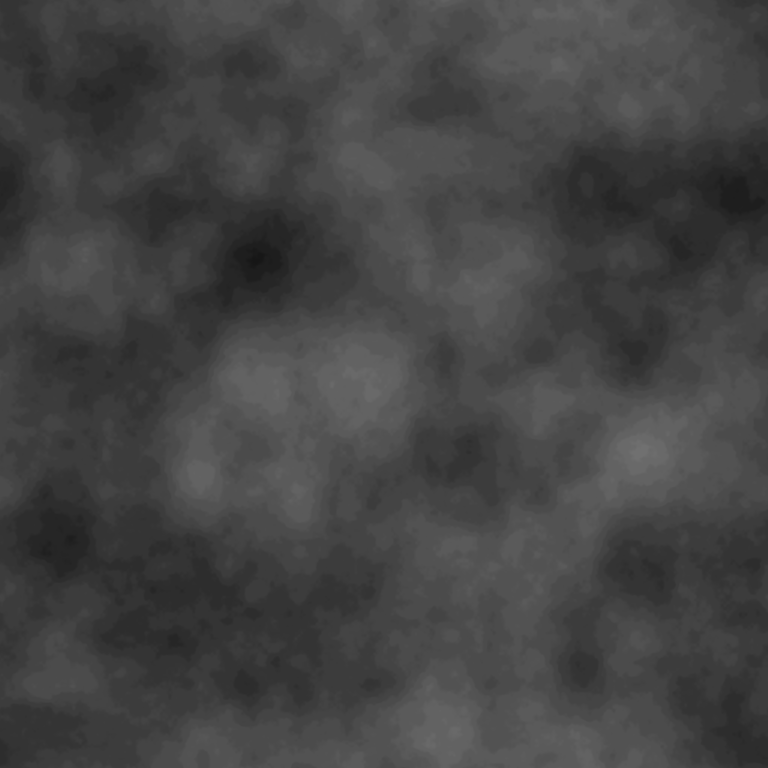
Give the GLSL for this texture, as a Shadertoy shader.

```glsl
// Soft dark grey clouds: seven octaves of value noise whose lattices wrap at
// the canvas edge, so the result tiles. Tones settle into fine grey terraces,
// which the smallest octaves break into ragged specks.

const int   OCTAVES      = 7;
const int   BASE_CELLS   = 4;      // cells across the canvas, even
const float GAIN         = 0.57;
const float MEAN_GREY    = 0.266;
const float CONTRAST     = 0.60;
const float GREY_LEVELS  = 34.0;
const float EDGE_SOFT    = 0.30;   // half width of a terrace edge

// Integer hash to 0..1
float hash(uvec3 p) {
    uint h = p.x * 1597334677u ^ p.y * 3812015801u ^ p.z * 2798796415u;
    h = (h ^ (h >> 16)) * 2146121005u;
    h = (h ^ (h >> 15)) * 2221713035u;
    return float((h ^ (h >> 16)) >> 8) / 16777216.0;
}

// Wrapped lattice value; the two halves balance so the mean stays at 0.5
float latticeValue(ivec2 cell, int period, int seed) {
    cell = (cell % period + period) % period;
    int halfPeriod = period / 2;
    int side = cell.x / halfPeriod;
    ivec2 key = ivec2(cell.x % halfPeriod, (cell.y + side * period / 4) % period);
    float value = hash(uvec3(uvec2(key), uint(seed)));
    return side == 0 ? value : 1.0 - value;
}

// Tiling value noise with cubic blending
float valueNoise(vec2 p, int period, int seed) {
    ivec2 cell = ivec2(floor(p));
    vec2 f = fract(p);
    vec2 blend = f * f * (3.0 - 2.0 * f);
    float bottom = mix(latticeValue(cell, period, seed),
                       latticeValue(cell + ivec2(1, 0), period, seed), blend.x);
    float top = mix(latticeValue(cell + ivec2(0, 1), period, seed),
                    latticeValue(cell + ivec2(1, 1), period, seed), blend.x);
    return mix(bottom, top, blend.y);
}

// Normalised octave sum; each lattice is shifted to hide its grid
float cloudNoise(vec2 uv, int cells, int octaves, float gain) {
    float sum = 0.0, total = 0.0, amplitude = 1.0;
    for (int i = 0; i < octaves; i++) {
        vec2 shift = fract(vec2(0.618, 0.414) * float(i + 1));
        sum += amplitude * valueNoise(uv * float(cells) + shift, cells, i + 11);
        total += amplitude;
        amplitude *= gain;
        cells *= 2;
    }
    return sum / total;
}

// Rounds to tone levels with smooth edges between them
float softTerrace(float value, float levels, float softness) {
    float scaled = value * levels;
    float rise = smoothstep(0.5 - softness, 0.5 + softness, fract(scaled));
    return (floor(scaled) + rise) / levels;
}

void mainImage(out vec4 fragColor, in vec2 fragCoord) {
    vec2 uv = fragCoord / iResolution.xy;
    float cloud = cloudNoise(uv, BASE_CELLS, OCTAVES, GAIN);
    float grey = MEAN_GREY + CONTRAST * (cloud - 0.5);
    fragColor = vec4(vec3(softTerrace(grey, GREY_LEVELS, EDGE_SOFT)), 1.0);
}
```
